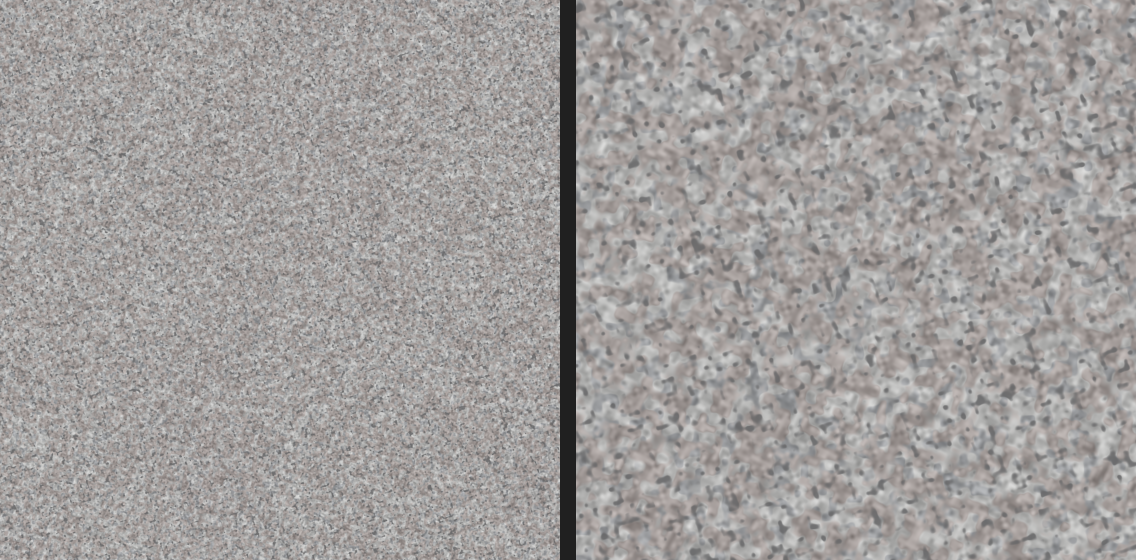
Left, the full canvas; right, a detail of the centre.
A Shadertoy shader for this texture:

```glsl
// Fine-grained polished granite: pale, pink and smoky minerals with dark mica specks.

// Mineral colours
const vec3 PALE_FELDSPAR = vec3(0.712, 0.712, 0.708);
const vec3 PINK_FELDSPAR = vec3(0.618, 0.588, 0.578);
const vec3 SMOKY_QUARTZ  = vec3(0.590, 0.597, 0.608);
const vec3 DARK_MICA     = vec3(0.405, 0.405, 0.410);
const vec3 WHITE_FLAKE   = vec3(0.765, 0.768, 0.768);

// Feature frequencies, in cells per canvas height
const float CLOUD_FREQ   = 5.0;
const float CLUSTER_FREQ = 45.0;
const float MINERAL_FREQ = 165.0;
const float QUARTZ_FREQ  = 190.0;
const float MICA_FREQ    = 235.0;
const float GRAIN_FREQ   = 205.0;
const float FINE_FREQ    = 350.0;
const float FLAKE_FREQ   = 6.0;

// Strengths
const float GRAIN_CONTRAST = 0.11;
const float FINE_CONTRAST  = 0.22;
const float CLOUD_CONTRAST = 0.018;
const float FLAKE_CHANCE   = 0.15;
const int   SAMPLES        = 2; // antialiasing samples per axis

// Integer hash of a lattice cell, returned in 0..1
float hash(vec2 cell, float seed) {
    uvec2 q = uvec2(ivec2(cell));
    uint h = q.x * 1597334673u ^ q.y * 3812015801u ^ uint(seed) * 2798796415u;
    h = (h ^ (h >> 16)) * 2146121005u;
    h = (h ^ (h >> 15)) * 2221713035u;
    h ^= h >> 16;
    return float(h >> 8) / 16777216.0;
}

mat2 rotation(float angle) {
    float c = cos(angle), s = sin(angle);
    return mat2(c, s, -s, c);
}

// Value noise, turned by its seed so that layers never share a grid
float noise(vec2 uv, float freq, float seed) {
    vec2 p = rotation(seed * 1.3) * uv * freq;
    vec2 cell = floor(p), f = fract(p);
    f = f * f * (3.0 - 2.0 * f);
    float low  = mix(hash(cell, seed), hash(cell + vec2(1, 0), seed), f.x);
    float high = mix(hash(cell + vec2(0, 1), seed), hash(cell + vec2(1, 1), seed), f.x);
    return mix(low, high, f.y);
}

// Rare, ragged pale flakes, at most one per cell
float flakeMask(vec2 uv, float ragged) {
    vec2 p = uv * FLAKE_FREQ;
    vec2 cell = floor(p);
    vec2 center = 0.25 + 0.5 * vec2(hash(cell, 21.0), hash(cell, 22.0));
    vec2 d = rotation(hash(cell, 23.0) - 0.5) * (fract(p) - center);
    float size = mix(0.03, 0.07, hash(cell, 24.0));
    float dist = length(d * vec2(1.0, 2.0)) + 0.06 * (ragged - 0.5);
    float present = step(hash(cell, 25.0), FLAKE_CHANCE);
    return present * (1.0 - smoothstep(size * 0.6, size, dist));
}

vec3 granite(vec2 uv) {
    float cloud   = noise(uv, CLOUD_FREQ, 1.0) - 0.5;
    float cluster = noise(uv, CLUSTER_FREQ, 2.0) - 0.5;
    float grain   = noise(uv, GRAIN_FREQ, 3.0) - 0.5;
    float fine    = noise(uv, FINE_FREQ, 4.0) - 0.5;

    // Interlocking minerals with ragged borders
    float pink = noise(uv, MINERAL_FREQ, 5.0) + 0.4 * fine + 0.1 * cluster;
    float quartz = noise(uv, QUARTZ_FREQ, 6.0) + 0.3 * grain;
    vec3 color = mix(PALE_FELDSPAR, SMOKY_QUARTZ, smoothstep(0.54, 0.80, quartz));
    color = mix(color, PINK_FELDSPAR, smoothstep(0.38, 0.68, pink));

    // Crystal-scale shading and broad clouds
    color += GRAIN_CONTRAST * grain + FINE_CONTRAST * fine;
    color += CLOUD_CONTRAST * cloud * vec3(0.8, 1.0, 0.9);

    // Pale flakes, then soft dark specks
    color = mix(color, WHITE_FLAKE + 0.08 * fine, 0.7 * flakeMask(uv, grain + 0.5));
    float mica = noise(uv, MICA_FREQ, 7.0) - 0.25 * fine;
    return mix(color, DARK_MICA, 0.85 * smoothstep(0.70, 0.98, mica));
}

void mainImage(out vec4 fragColor, in vec2 fragCoord) {
    vec3 total = vec3(0.0);
    for (int y = 0; y < SAMPLES; y++) {
        for (int x = 0; x < SAMPLES; x++) {
            vec2 offset = (vec2(x, y) + 0.5) / float(SAMPLES) - 0.5;
            total += granite((fragCoord + offset) / iResolution.y);
        }
    }
    fragColor = vec4(total / float(SAMPLES * SAMPLES), 1.0);
}
```
